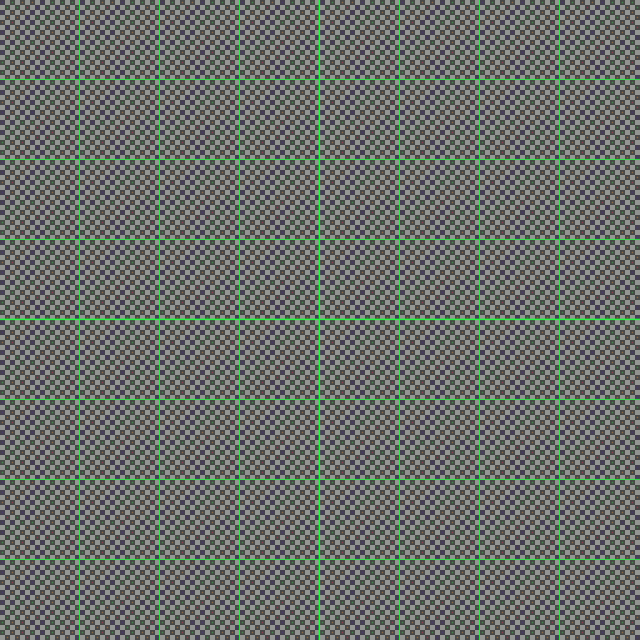
Give the GLSL for this pattern, as a WebGL 2 fragment shader.

```glsl
#version 300 es
precision highp float;
// A fine grey checkerboard in 8 by 8 tiles, ruled off by thin green lines.
// Each dark square holds a small coloured dot, its hue picked along the
// tile's diagonals with a hashed offset; the middle lines are heavier.

uniform vec2 u_resolution;
out vec4 fragColor;

const float TILES = 8.0;              // tiles across and down
const float CELLS = 16.0;             // checker squares per tile side
const float LINE_HALF = 0.00068;      // half width of a tile line
const float MIDDLE_HALF = 0.00115;    // half width of the middle lines
const float LINE_SHIFT = 0.00098;     // lines sit just before a tile edge
const float DOT_RADIUS = 0.15;        // in checker squares
const float DOT_STRENGTH = 0.55;
const float DIAGONAL_STEP = 0.19;     // hue change per diagonal
const float HUE_SCATTER = 0.45;       // hashed part of the hue choice
const float WEAR = 0.018;             // brightness variation of squares

const vec3 LIGHT = vec3(0.575, 0.583, 0.572);
const vec3 DARK = vec3(0.285, 0.280, 0.278);
const vec3 DARK_VIOLET = vec3(0.265, 0.240, 0.315);
const vec3 DARK_GREEN = vec3(0.245, 0.310, 0.250);
const vec3 DOT_GREEN = vec3(0.22, 0.72, 0.30);
const vec3 DOT_ORANGE = vec3(0.75, 0.50, 0.22);
const vec3 DOT_RED = vec3(0.78, 0.22, 0.32);
const vec3 DOT_VIOLET = vec3(0.30, 0.24, 0.52);
const vec3 LINE_GREEN = vec3(0.15, 0.97, 0.25);

float hash(vec2 p) {
  vec3 q = fract(vec3(p.xyx) * 0.1031);
  q += dot(q, q.yzx + 33.33);
  return fract((q.x + q.y) * q.z);
}

// Coverage of a shape at signed distance d, for a pixel of the given size.
float cover(float d, float pixel) {
  return clamp(0.5 - d / pixel, 0.0, 1.0);
}

// Smooth checkerboard: 1 on dark squares, 0 on light ones.
float darkSquares(vec2 p, float pixel) {
  vec2 toEdge = 0.5 - abs(fract(p) - 0.5);
  vec2 parity = mod(floor(p), 2.0) * 2.0 - 1.0;
  vec2 wave = parity * clamp(2.0 * toEdge / pixel, 0.0, 1.0);
  return 0.5 + 0.5 * wave.x * wave.y;
}

// Line along the inner tile edges of one axis.
float tileLine(float x, float pixel) {
  float s = (x + LINE_SHIFT) * TILES;
  float index = clamp(floor(s + 0.5), 1.0, TILES - 1.0);
  float halfWidth = index == TILES * 0.5 ? MIDDLE_HALF : LINE_HALF;
  return cover(abs(s - index) / TILES - halfWidth, pixel);
}

void main() {
  vec2 p = gl_FragCoord.xy / u_resolution;
  p.y = 1.0 - p.y;                    // tiles are counted from the top
  float pixel = 1.0 / min(u_resolution.x, u_resolution.y);

  // Checker square and its place within the tile
  vec2 grid = p * TILES * CELLS;
  float gridPixel = pixel * TILES * CELLS;
  vec2 cell = floor(grid);
  vec2 local = mod(cell, CELLS);

  // Hue choice: diagonal bands loosened by the hash
  float band = 0.5 * (local.x + local.y);
  float hue = fract(band * DIAGONAL_STEP + HUE_SCATTER * hash(local + 3.0));
  float isViolet = step(hue, 0.24);
  float isGreen = step(0.24, hue) * step(hue, 0.55);
  vec3 dotColor = hue < 0.24 ? DOT_VIOLET
                : hue < 0.55 ? DOT_GREEN
                : hue < 0.85 ? DOT_ORANGE : DOT_RED;

  // Dark squares with faint tints and a dot in the middle
  vec3 dark = mix(DARK, DARK_VIOLET, 0.8 * isViolet);
  dark = mix(dark, DARK_GREEN, 0.4 * isGreen);
  float spot = cover(length(fract(grid) - 0.5) - DOT_RADIUS, gridPixel);
  dark = mix(dark, dotColor, DOT_STRENGTH * spot);

  // Checkerboard with slight differences between squares
  vec3 color = mix(LIGHT, dark, darkSquares(grid, gridPixel));
  color += WEAR * (hash(cell + 17.0) - 0.5);

  // Green tile lines on top
  float line = max(tileLine(p.x, pixel), tileLine(p.y, pixel));
  color = mix(color, LINE_GREEN, line);

  fragColor = vec4(color, 1.0);
}
```
